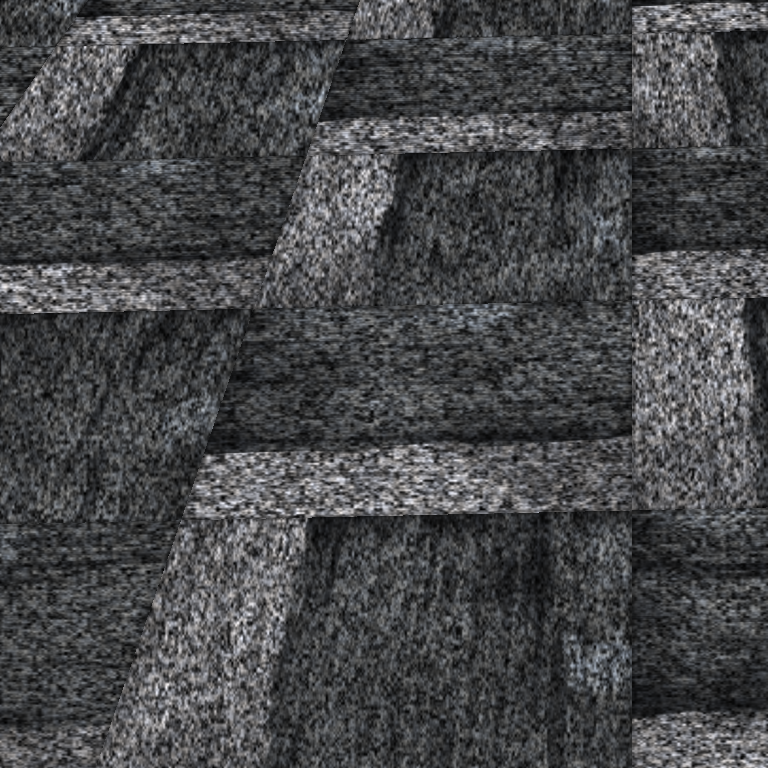
A three.js fragment shader for this texture:

```glsl
varying vec2 vUv;

const vec2 VANISH = vec2(0.823, 1.0286);
const float COLUMN_SPREAD = 0.3443;
const float ROW_SCALE = 8.852;
const float ROW_SHIFT = 0.21;
const float BAND_EDGE = 0.285;
const float RIBS = 58.0;

const vec3 BLACK_YARN = vec3(0.085, 0.088, 0.095);
const vec3 DARK_YARN = vec3(0.245, 0.25, 0.255);
const vec3 PALE_YARN = vec3(0.45, 0.448, 0.458);
const vec3 BLUE_YARN = vec3(0.40, 0.42, 0.445);

float hash(vec2 p) {
  return fract(sin(dot(p, vec2(12.9898, 78.233))) * 43758.5453);
}

float noise(vec2 p) {
  vec2 i = floor(p);
  vec2 f = fract(p);
  f = f * f * (3.0 - 2.0 * f);
  return mix(mix(hash(i), hash(i + vec2(1.0, 0.0)), f.x),
             mix(hash(i + vec2(0.0, 1.0)), hash(i + 1.0), f.x), f.y);
}

// Columns converge to the vanishing point; rows shrink with depth
vec2 floorPlane(vec2 uv) {
  float down = 1.0 - uv.y;
  float column = (uv.x - VANISH.x) / (COLUMN_SPREAD * (down + VANISH.y));
  float tilted = down + 0.022 * (uv.x - 0.56);
  return vec2(column, ROW_SCALE / (tilted + VANISH.y) - ROW_SHIFT);
}

float blotch(vec2 p, vec2 center, vec2 size, float rough) {
  float d = length((p - center) / size) + (rough - 0.5) * 0.9;
  return 1.0 - smoothstep(0.45, 1.1, d);
}

// Yarn colour: t runs across the ribs, s along them
vec3 tileColor(vec2 ts, vec2 id) {
  float t = ts.x;
  float s = ts.y;
  vec2 seed = id * 17.0;
  float cloud = noise(ts * vec2(6.0, 5.0) + seed);
  float fray = noise(vec2(t * 45.0, s * 9.0) + seed);
  float streak = noise(vec2(t * RIBS, s * 4.0) + seed);
  float broad = noise(vec2(t * 19.0, s * 2.2) + 7.0);

  // Pale band with a duller diagonal corner
  float edge = BAND_EDGE + (fray - 0.5) * 0.045 + (1.0 - s) * 0.015;
  float pale = 1.0 - smoothstep(edge - 0.008, edge + 0.008, t);
  float corner = 1.0 - smoothstep(-0.03, 0.05, s - 0.16 - t * 1.1 + (fray - 0.5) * 0.12);
  vec3 paleTone = PALE_YARN * (0.92 + 0.2 * cloud) * (1.0 - 0.22 * corner);
  vec3 darkTone = DARK_YARN * (0.84 + 0.46 * cloud);
  vec3 color = mix(darkTone, paleTone, pale);

  // Black streaks at the band edge, along the ribs and at the far end
  float border = exp(-pow((t - BAND_EDGE - 0.04) / 0.045, 2.0));
  float cluster = exp(-pow((t - 0.77) / 0.065, 2.0)) * smoothstep(0.1, 1.0, s);
  float comb = smoothstep(0.72 + 0.22 * streak, 1.0, s) * smoothstep(0.25, 0.7, broad + 0.1);
  float black = smoothstep(0.55, 0.85, streak) * (0.22 + 0.45 * broad);
  black += border * (0.25 + 0.5 * streak) + cluster * 0.85 * streak + comb * 0.65;
  color = mix(color, BLACK_YARN, clamp(black, 0.0, 0.9) * (1.0 - pale));
  color *= 1.0 - pale * 0.24 * smoothstep(0.5, 0.9, streak);

  // Bluish worn patches
  float wear = blotch(ts, vec2(0.93, 0.44), vec2(0.09, 0.13), fray);
  wear += 0.45 * blotch(ts, vec2(0.96, 0.82), vec2(0.06, 0.14), streak);
  return mix(color, BLUE_YARN, clamp(wear, 0.0, 1.0) * 0.72);
}

// Loop speckle, stretched along the pile direction
float loopGrain(vec2 uv, float across) {
  vec2 cells = mix(vec2(235.0, 165.0), vec2(155.0, 235.0), across);
  float coarse = noise(uv * cells + 31.0 * across);
  float fine = noise(uv * cells * 1.73 + 53.0);
  return 0.6 * coarse + 0.4 * fine - 0.5;
}

float seamShade(vec2 local) {
  vec2 d = min(local, 1.0 - local);
  vec2 gap = 1.0 - smoothstep(vec2(0.001), vec2(0.012, 0.015), d);
  return 1.0 - 0.28 * max(gap.x, gap.y);
}

void main() {
  vec2 plane = floorPlane(vUv);
  vec2 id = floor(plane);
  vec2 local = plane - id;

  // Alternate tiles take a quarter turn
  float across = 1.0 - mod(id.x + id.y, 2.0);
  vec2 ts = mix(local, vec2(local.y, 1.0 - local.x), across);

  vec3 color = tileColor(ts, id);
  color *= 0.96 + 0.08 * hash(id + 3.0);
  color *= 1.0 + 2.1 * loopGrain(vUv, across);

  // Fine ribs and faint tinted fibres
  float rib = 0.5 + 0.5 * cos(6.28318 * ts.x * RIBS);
  color *= 0.93 + 0.14 * rib;
  float tint = noise(vUv * 120.0 + 90.0) - 0.5;
  color *= 1.0 + tint * vec3(0.06, 0.01, -0.07);

  gl_FragColor = vec4(color * seamShade(local), 1.0);
}
```
